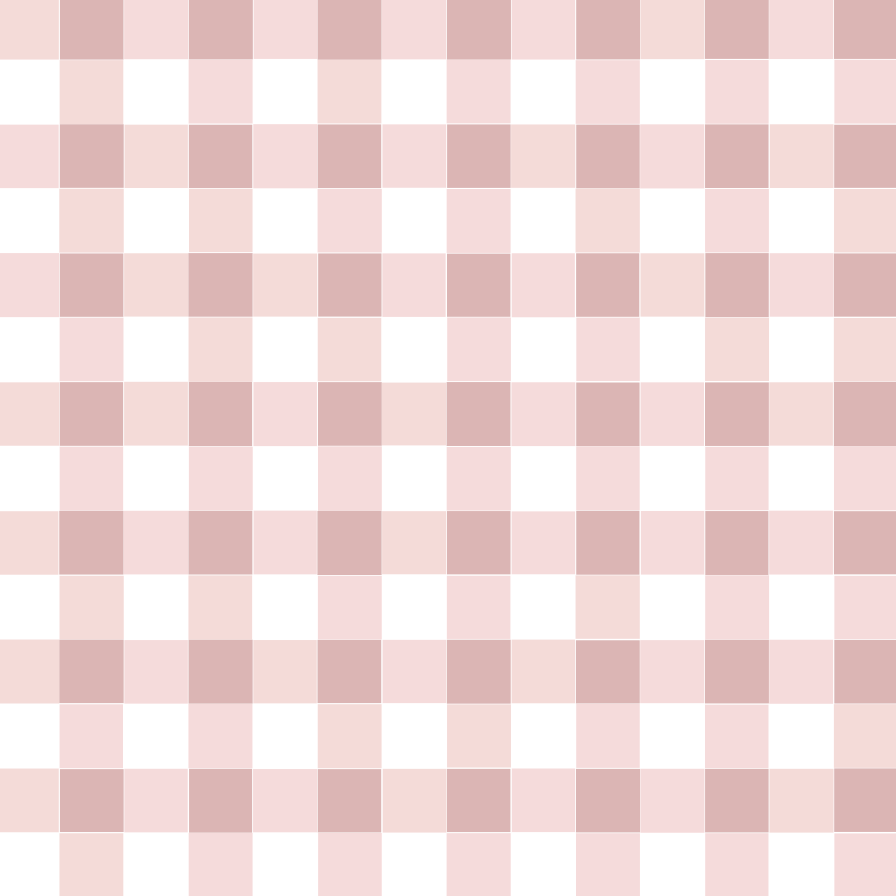
Write a Shadertoy shader that draws this pattern.

```glsl
// Gingham check: two sets of equal bands cross to form white, pink and rose squares.
// Each square is a box-filtered tile whose edges are inset by small random amounts,
// so hairline pale seams of uneven strength show between neighbours.

const vec2 CELL = vec2(0.07203, 0.07190);     // half of one repeat
const vec2 ORIGIN = vec2(0.0661, 0.0706);     // lower left corner of cell (0, 0)
const float MAX_INSET = 0.0009;               // largest gap at a tile edge

const vec3 WHITE = vec3(1.0);
const vec3 PINK = vec3(0.961, 0.857, 0.857);
const vec3 PEACH = vec3(0.957, 0.860, 0.849);
const vec3 ROSE = vec3(0.859, 0.710, 0.706);

// Four random values from 0 to 1 for each cell
vec4 hash4(vec2 cell, float seed) {
    vec4 p = fract(vec4(cell.xyx, cell.y + seed) * vec4(0.1031, 0.1030, 0.0973, 0.1099) + seed * 0.137);
    p += dot(p, p.wzxy + 33.33);
    return fract((p.xxyz + p.yzzw) * p.zywx);
}

// Share of a pixel, per axis, that lies between lo and hi
vec2 spanCoverage(vec2 p, vec2 lo, vec2 hi, float pixel) {
    return clamp((hi - p) / pixel + 0.5, 0.0, 1.0)
         - clamp((lo - p) / pixel + 0.5, 0.0, 1.0);
}

// Colour by how many bands cross the cell: none, one or two
vec3 tileColor(vec2 cell) {
    vec2 onBand = 1.0 - mod(cell, 2.0);
    float bands = onBand.x + onBand.y;
    float tint = step(0.6, hash4(cell, 7.0).x);
    vec3 single = mix(PINK, PEACH, tint);
    return bands < 0.5 ? WHITE : (bands < 1.5 ? single : ROSE);
}

// Area of the pixel covered by the slightly shrunken tile
float tileCoverage(vec2 p, vec2 cell, float pixel) {
    vec4 inset = MAX_INSET * hash4(cell, 3.0);
    vec2 lo = ORIGIN + cell * CELL + inset.xy;
    vec2 hi = ORIGIN + (cell + 1.0) * CELL - inset.zw;
    vec2 span = spanCoverage(p, lo, hi, pixel);
    return span.x * span.y;
}

// Subtract the ink of the nearby tiles from white cloth
vec3 gingham(vec2 p, float pixel) {
    vec2 home = floor((p - ORIGIN) / CELL);
    vec3 color = WHITE;
    for (int j = -1; j <= 1; j++) {
        for (int i = -1; i <= 1; i++) {
            vec2 cell = home + vec2(i, j);
            color -= tileCoverage(p, cell, pixel) * (WHITE - tileColor(cell));
        }
    }
    return color;
}

void mainImage(out vec4 fragColor, in vec2 fragCoord) {
    float pixel = 1.0 / iResolution.y;
    fragColor = vec4(gingham(fragCoord * pixel, pixel), 1.0);
}
```
